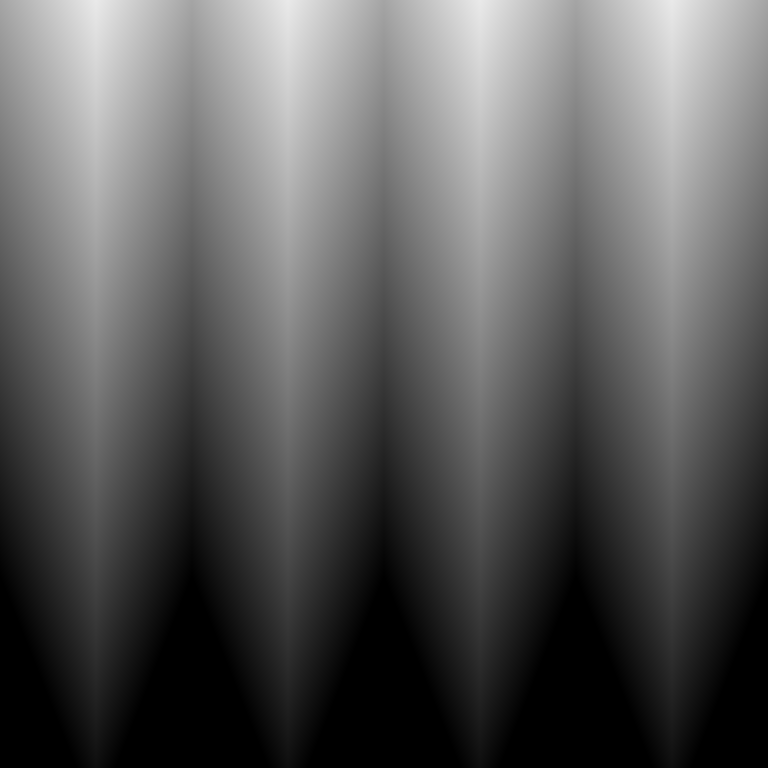
Give the GLSL for this background, as a Shadertoy shader.

```glsl
// Four soft vertical folds of grey light, fading from bright at the top
// to black at the bottom. A triangle wave across the canvas is subtracted
// from a vertical ramp, so the dark valleys reach black before the ridges.

// Distance from the nearest ridge: 0 on the ridge, 1 in the valley.
float foldDepth(float x, float foldCount) {
    return abs(fract(x * foldCount) * 2.0 - 1.0);
}

void mainImage(out vec4 fragColor, in vec2 fragCoord) {
    vec2 uv = fragCoord / iResolution.xy;

    // Vertical light along each ridge
    float ridgeLight = 0.055 + 0.86 * uv.y;

    // Linear falloff into the valleys
    float grey = ridgeLight - 0.27 * foldDepth(uv.x, 4.0);

    fragColor = vec4(vec3(clamp(grey, 0.0, 1.0)), 1.0);
}
```
